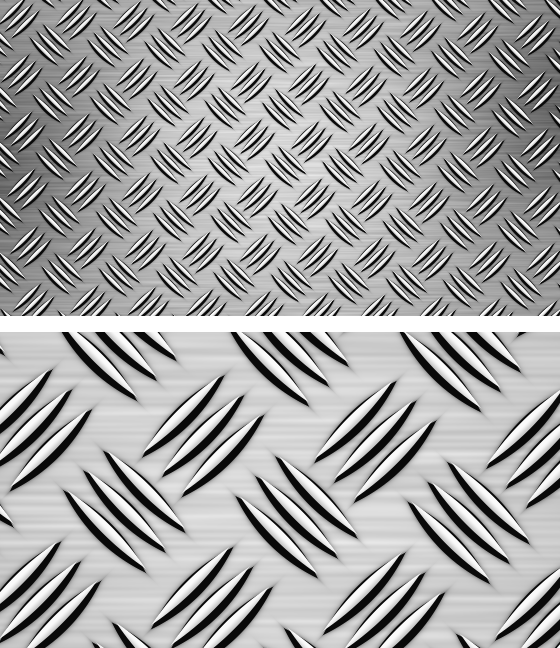
Top: the whole. Bottom: its middle third, enlarged.
This texture is drawn by a Shadertoy shader. Its source:

```glsl
// Brushed steel tread plate: triple lens-shaped bars alternate between two
// diagonals on a slightly sheared lattice. Each bar is a dark body with a lit
// face; stretched gradient noise brushes the plate, broad falloffs shade it.

const vec2 STEP_X = vec2(0.1815, -0.0060);   // lattice step across
const vec2 STEP_Y = vec2(-0.0093, 0.1812);   // lattice step up
const vec2 RISING_ORIGIN = vec2(-0.0810, 0.0567);
const vec2 FALLING_ORIGIN = vec2(0.0174, -0.0289);

const float BAR_HALF_LENGTH = 0.0615;
const float BODY_HALF_WIDTH = 0.0107;
const float FACE_HALF_WIDTH = 0.0056;
const float FACE_SHIFT = 0.0030;
const float BAR_SPACING = 0.0296;

const vec3 INK = vec3(0.035);
const vec3 FACE_LOW = vec3(0.74);
const vec3 FACE_HIGH = vec3(0.98);

vec2 hashGradient(vec2 cell) {
    vec2 h = vec2(dot(cell, vec2(127.1, 311.7)), dot(cell, vec2(269.5, 183.3)));
    return 2.0 * fract(sin(h) * 43758.5) - 1.0;
}

float gradientNoise(vec2 p) {
    vec2 i = floor(p), f = fract(p);
    vec2 u = f * f * f * (f * (f * 6.0 - 15.0) + 10.0);
    vec2 e = vec2(0.0, 1.0);
    float low = mix(dot(hashGradient(i), f),
                    dot(hashGradient(i + e.yx), f - e.yx), u.x);
    float high = mix(dot(hashGradient(i + e.xy), f - e.xy),
                     dot(hashGradient(i + e.yy), f - e.yy), u.x);
    return mix(low, high, u.y);
}

// Offset from p to the centre of its nearest lattice cell
vec2 latticeOffset(vec2 p, vec2 origin) {
    mat2 lattice = mat2(STEP_X, STEP_Y);
    vec2 cell = inverse(lattice) * (p - origin);
    return lattice * (cell - round(cell));
}

// Approximate signed distance to a pointed lens lying along x
float lensDistance(vec2 p, float halfLength, float halfWidth) {
    float t = p.x / halfLength;
    return abs(p.y) - halfWidth * (1.0 - t * t);
}

float coverage(float d, float pixel) {
    return 1.0 - smoothstep(-0.6 * pixel, 0.6 * pixel, d);
}

// Horizontal scratches of several widths
float brushing(vec2 p) {
    float fine = gradientNoise(p * vec2(4.0, 170.0));
    float medium = gradientNoise(p * vec2(2.5, 75.0) + 17.3);
    float broad = gradientNoise(p * vec2(1.2, 24.0) + 41.9);
    return 0.11 * fine + 0.07 * medium + 0.04 * broad;
}

// Bright centre, dark bands on both sides
float plateShade(vec2 p) {
    float glow = exp(-2.6 * dot(p, p));
    float band = p.y - 0.06 - 0.10 * p.x;
    float sides = smoothstep(0.30, 0.95, abs(p.x)) * exp(-7.0 * band * band);
    return 0.61 + 0.23 * glow - 0.24 * sides;
}

// Three parallel bars; along is their direction, lit side is to its left
vec3 drawBars(vec3 color, vec2 offset, vec2 along, float pixel) {
    vec2 q = vec2(dot(offset, along), dot(offset, vec2(-along.y, along.x)));
    q.y -= BAR_SPACING * clamp(round(q.y / BAR_SPACING), -1.0, 1.0);

    float body = lensDistance(q, BAR_HALF_LENGTH, BODY_HALF_WIDTH);
    float face = lensDistance(q - vec2(0.0, FACE_SHIFT),
                              BAR_HALF_LENGTH * 0.94, FACE_HALF_WIDTH);
    float lit = smoothstep(-0.004, 0.005, q.y);

    color *= 1.0 - 0.35 * exp(-max(body, 0.0) / 0.0022);
    color = mix(color, INK, coverage(body, pixel));
    return mix(color, mix(FACE_LOW, FACE_HIGH, lit), coverage(face, pixel));
}

void mainImage(out vec4 fragColor, in vec2 fragCoord) {
    float pixel = 1.0 / iResolution.y;
    vec2 p = (fragCoord - 0.5 * iResolution.xy) * pixel;

    // Plate
    vec3 color = vec3(plateShade(p) + brushing(p));

    // Rising and falling bar groups
    vec2 diagonal = vec2(0.7071, 0.7071);
    color = drawBars(color, latticeOffset(p, RISING_ORIGIN), diagonal, pixel);
    color = drawBars(color, latticeOffset(p, FALLING_ORIGIN),
                     diagonal * vec2(1.0, -1.0), pixel);

    fragColor = vec4(clamp(color, 0.0, 1.0), 1.0);
}
```
